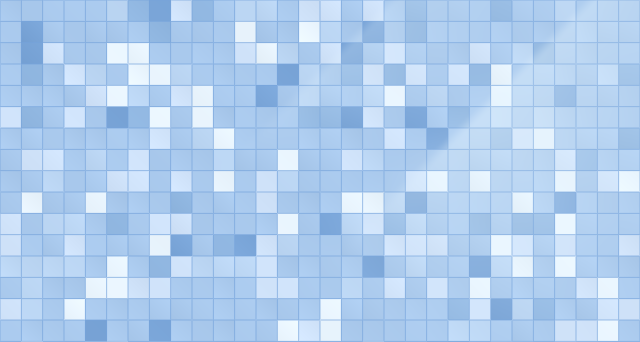
Reproduce this pattern procedurally as a Shadertoy shader.

```glsl
// Blue square tiles with thin joints, each tile toned at random.
// A hash picks the tone; two diagonal sheens and a soft glow lie over the grid.
// All lengths are in tiles, with y measured down from the top edge.

const float COLUMNS = 30.0;
const float JOINT_WIDTH = 0.042;
const float JOINT_OPACITY = 0.78;
const float TONE_JITTER = 0.022;
const float TILE_GRADIENT = 0.045;
const float SHEEN_SOFTNESS = 0.32;
const vec2 GLOW_CENTRE = vec2(23.8, 8.5);
const vec2 GLOW_RADIUS = vec2(6.5, 6.0);
const float GLOW_STRENGTH = 0.22;

const vec3 DEEP  = vec3(0.475, 0.645, 0.845);
const vec3 DUSK  = vec3(0.570, 0.720, 0.885);
const vec3 BASE  = vec3(0.665, 0.790, 0.930);
const vec3 PALE  = vec3(0.735, 0.840, 0.955);
const vec3 MIST  = vec3(0.815, 0.890, 0.980);
const vec3 FROST = vec3(0.915, 0.960, 0.995);
const vec3 JOINT = vec3(0.460, 0.640, 0.860);
const vec3 LIGHT = vec3(0.900, 0.960, 1.000);

float hash(vec2 p) {
    return fract(sin(dot(p, vec2(127.1, 311.7))) * 43758.5453);
}

// Tone by cumulative share of the tiles
vec3 tileTone(float pick) {
    vec3 tone = DEEP;
    tone = mix(tone, DUSK,  step(0.045, pick));
    tone = mix(tone, BASE,  step(0.125, pick));
    tone = mix(tone, PALE,  step(0.690, pick));
    tone = mix(tone, MIST,  step(0.800, pick));
    tone = mix(tone, FROST, step(0.910, pick));
    return tone;
}

// Light that starts at a 45 degree edge, decays past it and fades downwards
float sheen(vec2 p, float edge, float reach, float fadeStart, float fadeEnd) {
    float past = (p.x + p.y - edge) * 0.7071;
    float front = smoothstep(-SHEEN_SOFTNESS, SHEEN_SOFTNESS, past);
    float decay = exp(-max(past, 0.0) / reach);
    return front * decay * (1.0 - smoothstep(fadeStart, fadeEnd, p.y));
}

void mainImage(out vec4 fragColor, in vec2 fragCoord) {
    float pixel = COLUMNS / iResolution.x;
    vec2 p = vec2(fragCoord.x, iResolution.y - fragCoord.y) * pixel;
    vec2 cell = floor(p);
    vec2 local = fract(p);

    // Tile tone, small variation and a faint slope across the tile
    vec3 color = tileTone(hash(cell + 3.0));
    color += TONE_JITTER * (hash(cell + 41.0) - 0.5);
    float slope = hash(cell + 83.0) - 0.5;
    color += TILE_GRADIENT * slope * (local.x - local.y);

    // Reflected light
    float light = 0.24 * sheen(p, 18.4, 4.5, 2.0, 8.5);
    light += 0.32 * sheen(p, 27.7, 5.0, 5.0, 13.0);
    vec2 fromGlow = (p - GLOW_CENTRE) / GLOW_RADIUS;
    float glowSide = smoothstep(25.0, 29.0, p.x + p.y);
    light += GLOW_STRENGTH * glowSide * exp(-dot(fromGlow, fromGlow));
    color = mix(color, LIGHT, light);

    // Joints, smoothed over one pixel
    vec2 toJoint = min(local, 1.0 - local);
    float nearest = min(toJoint.x, toJoint.y);
    float joint = clamp((0.5 * JOINT_WIDTH - nearest) / pixel + 0.5, 0.0, 1.0);
    vec3 jointColor = mix(JOINT, LIGHT, 0.4 * light);
    color = mix(color, jointColor, JOINT_OPACITY * joint);

    fragColor = vec4(clamp(color, 0.0, 1.0), 1.0);
}
```
